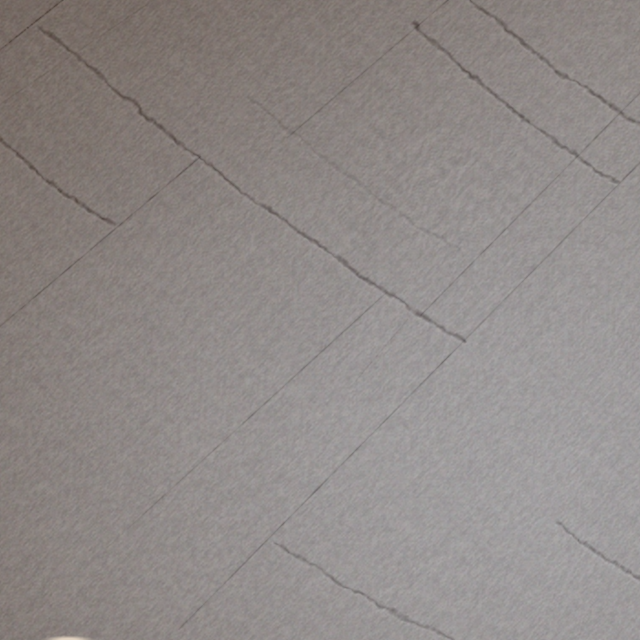
Reproduce this texture procedurally as a Shadertoy shader.

```glsl
// Brushed grey floor planks with thin diagonal seams and rough cross joints.

float hash(vec2 p) {
    return fract(sin(dot(p, vec2(127.1, 311.7))) * 43758.5453);
}

float noise(vec2 p) {
    vec2 i = floor(p), f = fract(p);
    f = f * f * (3.0 - 2.0 * f);
    return mix(mix(hash(i), hash(i + vec2(1, 0)), f.x),
               mix(hash(i + vec2(0, 1)), hash(i + vec2(1, 1)), f.x), f.y);
}

// Returns distance to a bowed segment, signed side offset, and position along it.
vec3 segment(vec2 p, vec4 ends, float bow) {
    vec2 along = ends.zw - ends.xy, q = p - ends.xy;
    float len = length(along);
    vec2 dir = along / len;
    float x = dot(q, dir);
    float t = clamp(x / len, 0.0, 1.0);
    float side = dot(q, vec2(-dir.y, dir.x)) + bow * len * sin(3.14159 * t);
    return vec3(length(vec2(x - t * len, side)), side, t);
}

float stroke(float d, float halfWidth, float soft) {
    return 1.0 - smoothstep(halfWidth - soft, halfWidth + soft, d);
}

void mainImage(out vec4 fragColor, in vec2 fragCoord) {
    vec2 uv = fragCoord / iResolution.xy;
    float soft = 0.8 / iResolution.y;

    // Uneven light: pale at lower right, brown at upper left
    vec2 fall = vec2((0.85 - uv.x) * 0.75, (uv.y - 0.25) * (1.15 - 0.4 * uv.x));
    float shade = smoothstep(0.0, 1.15, length(fall));
    vec3 color = mix(vec3(0.628, 0.618, 0.622), vec3(0.455, 0.408, 0.38), shade);

    // Brushed grain running along the planks, plus cloudy wear
    vec2 g = vec2(uv.x + uv.y, uv.y - uv.x) * 0.7071;
    float grain = noise(g * vec2(95.0, 330.0)) + noise(g * vec2(190.0, 320.0) + 31.0) - 1.0;
    float speck = noise(uv * 350.0 + 7.0) - 0.5;
    float cloud = noise(uv * 7.0) + noise(uv * 17.0) - 1.0;
    color += 0.038 * grain + 0.036 * speck + 0.008 * cloud;
    color += 0.02 * (vec3(noise(uv * 190.0), noise(uv * 190.0 + 40.0), noise(uv * 190.0 + 80.0)) - 0.5);

    // Ripples pressed into the upper plank
    float patchMask = 1.0 - smoothstep(0.05, 0.2, length(uv - vec2(0.67, 0.7)));
    color += 0.012 * patchMask * sin(g.y * 330.0 + 12.0 * noise(uv * 40.0));

    // Straight seams between planks
    vec4 seams[8] = vec4[8](
        vec4(0.0, 0.922, 0.098, 1.0), vec4(0.0, 0.49, 0.313, 0.755),
        vec4(0.449, 0.785, 0.7, 1.0), vec4(0.078, 0.063, 0.605, 0.544),
        vec4(0.28, 0.017, 1.0, 0.746), vec4(0.658, 0.508, 1.0, 0.855),
        vec4(0.0, 0.837, 0.24, 1.0), vec4(0.546, 0.393, 0.637, 0.501));
    float seamDepth[8] = float[8](0.18, 0.13, 0.1, 0.11, 0.14, 0.12, 0.05, 0.06);
    for (int i = 0; i < 8; i++) {
        vec3 s = segment(uv, seams[i], 0.0);
        float wear = 0.4 + 0.8 * noise(vec2(s.z * 45.0, float(i) * 5.0));
        wear *= smoothstep(0.0, 0.5, s.z + (i == 3 ? 0.0 : 0.3));
        color -= seamDepth[i] * wear * stroke(s.x, 0.001, soft + 0.0008);
    }

    // Rough, slightly bowed joints across the planks
    vec4 joints[7] = vec4[7](
        vec4(0.063, 0.961, 0.725, 0.466), vec4(0.0, 0.785, 0.176, 0.648),
        vec4(0.645, 0.961, 0.964, 0.714), vec4(0.736, 1.0, 1.0, 0.805),
        vec4(0.43, 0.154, 0.71, 0.0), vec4(0.872, 0.182, 1.0, 0.095),
        vec4(0.39, 0.85, 0.716, 0.609));
    float jointDepth[7] = float[7](0.15, 0.16, 0.15, 0.15, 0.12, 0.13, 0.045);
    vec2 jag = uv + 0.005 * (noise(uv * 32.0) - 0.5) + 0.003 * (noise(uv * 130.0) - 0.5);
    for (int i = 0; i < 7; i++) {
        vec3 s = segment(jag, joints[i], 0.022);
        float wear = 0.5 + 0.7 * noise(vec2(s.z * 60.0, float(i) * 9.0));
        float halfWidth = 0.0016 + 0.0016 * noise(uv * 60.0);
        color -= vec3(0.97, 1.0, 1.0) * jointDepth[i] * wear * stroke(s.x, halfWidth, soft + 0.0016);
        float rim = stroke(abs(s.y + 0.0055) + s.x - abs(s.y), 0.002, soft + 0.0016);
        color += 0.2 * jointDepth[i] * wear * rim;
    }

    // Small bright glint at the lower edge
    float glint = 1.0 - smoothstep(0.2, 1.0, length((uv - vec2(0.107, 0.0)) / vec2(0.045, 0.008)));
    color = mix(color, vec3(0.88, 0.82, 0.75), glint);

    fragColor = vec4(clamp(color, 0.0, 1.0), 1.0);
}
```
